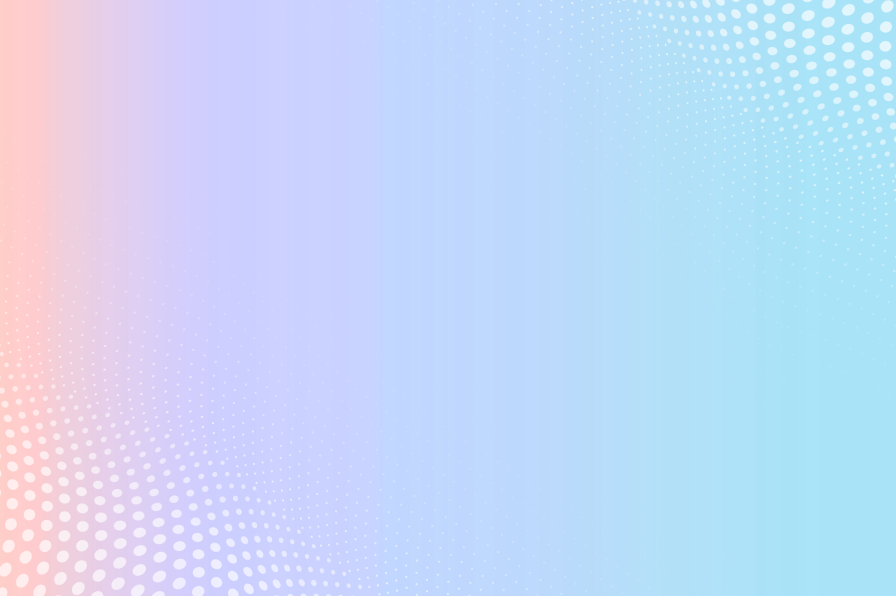
Give the GLSL for this background, as a Shadertoy shader.

```glsl
// A pastel horizontal gradient from peach through lilac to aqua, with halftone waves
// of white dots in two opposite corners. Each wave is a dot grid warped around a
// curved crest: rows bunch up at the crest, large dots inside, fine specks outside.

const float COLUMN_GAP = 0.034;   // dot spacing along the crest
const float CREST_GAP = 0.010;    // row spacing at the crest
const float GAP_GROWTH = 0.09;    // widening of rows with distance from it

float hash(float n) {
    return fract(sin(n * 91.35) * 4375.85);
}

// Horizontal colour ramp, x from 0 to 1
vec3 gradient(float x) {
    const int COUNT = 11;
    float stops[COUNT] = float[](0.0, 0.04, 0.07, 0.13, 0.20, 0.25, 0.41, 0.43, 0.60, 0.75, 0.90);
    vec3 colors[COUNT] = vec3[](
        vec3(1.00, 0.81, 0.79), vec3(1.00, 0.80, 0.81), vec3(0.94, 0.81, 0.86),
        vec3(0.89, 0.81, 0.93), vec3(0.83, 0.81, 0.99), vec3(0.80, 0.81, 1.00),
        vec3(0.79, 0.83, 1.00), vec3(0.76, 0.84, 1.00), vec3(0.74, 0.85, 0.99),
        vec3(0.70, 0.88, 0.97), vec3(0.66, 0.89, 0.97));
    vec3 color = colors[0];
    for (int i = 1; i < COUNT; i++) {
        float t = clamp((x - stops[i - 1]) / (stops[i] - stops[i - 1]), 0.0, 1.0);
        color = mix(color, colors[i], t);
    }
    return color;
}

// Height of the wave crest above the lower edge
float crest(float x) {
    float bump = (x - 0.37) / 0.16;
    return 0.414 - 0.662 * x + 0.063 * exp(-bump * bump);
}

// Antialiased coverage of an ellipse centred at zero
float ellipse(vec2 p, vec2 radius, float pixel) {
    float dist = (length(p / radius) - 1.0) * min(radius.x, radius.y);
    return clamp(0.5 - dist / pixel, 0.0, 1.0);
}

// Opacity of the white dots for a wave in the lower left corner
float dotWave(vec2 p, float pixel) {
    float depth = 0.82 * (crest(p.x) - p.y);
    float away = abs(depth);
    bool inside = depth > 0.0;

    // Columns run across the crest, rows follow it
    float columnGap = inside ? COLUMN_GAP : 0.62 * COLUMN_GAP;
    float rowGap = CREST_GAP + GAP_GROWTH * away;
    float row = sign(depth) * log(1.0 + away * GAP_GROWTH / CREST_GAP) / GAP_GROWTH;
    float column = dot(p, vec2(0.83, -0.55)) / columnGap + 0.5 * mod(floor(row), 2.0);
    vec2 cell = (fract(vec2(column, row)) - 0.5) * vec2(columnGap, rowGap);

    // Broad dots inside, specks fading away outside
    float growth = smoothstep(0.0, 0.16, depth);
    vec2 bigRadius = vec2(mix(0.0035, 0.0095, growth), 0.33 * rowGap);
    vec2 radius = inside ? bigRadius : vec2(0.0018);
    float fade = 0.42 * (1.0 - smoothstep(0.0, 0.24, away))
               + 0.18 * (1.0 - smoothstep(0.15, 0.42, away));
    float opacity = inside ? mix(0.5, 0.66, growth) : fade;
    return opacity * ellipse(cell, radius, pixel);
}

void mainImage(out vec4 fragColor, in vec2 fragCoord) {
    float pixel = 1.0 / iResolution.y;
    vec2 p = fragCoord * pixel;
    vec2 size = iResolution.xy * pixel;

    // Background with faint vertical bands
    float x = p.x / size.x;
    vec3 color = gradient(x) + 0.006 * (hash(floor(x * 70.0)) - 0.5);

    // One wave in each corner, the upper one turned half round and pulled in
    float dots = max(dotWave(p, pixel), dotWave(size - p + vec2(0.121, 0.039), pixel));
    color = mix(color, vec3(1.0), dots);
    fragColor = vec4(color, 1.0);
}
```
